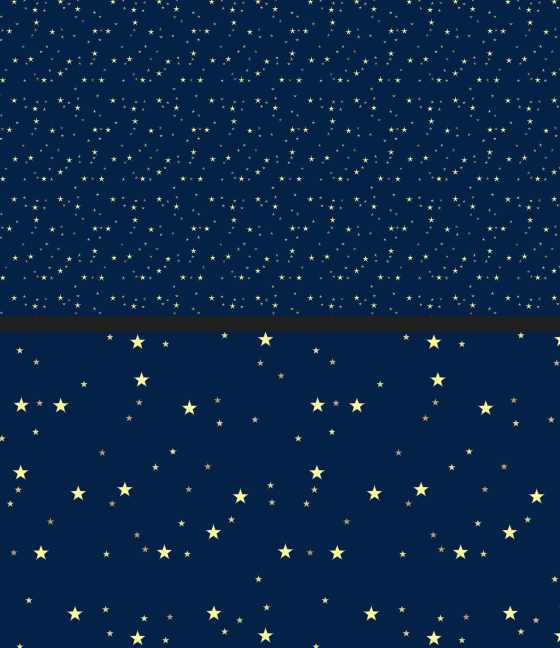
Top: the whole. Bottom: its middle third, enlarged.
Give the GLSL for this pattern, as a WebGL 2 fragment shader.

```glsl
#version 300 es
precision highp float;
// A repeating night-sky print: small upright yellow stars and tiny specks on navy.

uniform vec2 u_resolution;
out vec4 fragColor;

const float PI = 3.14159265;
const vec3 NAVY = vec3(0.016, 0.128, 0.278);
const vec3 STAR_YELLOW = vec3(1.0, 0.98, 0.60);
const vec3 SPECK_CREAM = vec3(1.0, 0.94, 0.62);
const vec3 SPECK_PEACH = vec3(0.98, 0.78, 0.52);

// Lengths are fractions of the canvas height.
const float TILE_SIZE = 0.3125;
const float STAR_RADIUS = 0.0081;
const float SPECK_RADIUS = 0.0034;
const float CLEARANCE = 0.016;

// Sine-free hash: three values in 0..1.
vec3 hash3(vec2 p) {
    vec3 q = fract(p.xyx * vec3(0.1031, 0.1030, 0.0973));
    q += dot(q, q.yxz + 33.33);
    return fract((q.xxy + q.yzz) * q.zyx);
}

// Offset from the nearest scattered point (xy) and its random value (z).
// Each tile holds perTile * perTile jittered points.
vec3 nearestPoint(vec2 p, float perTile, float jitter, float seed) {
    float cellSize = TILE_SIZE / perTile;
    vec2 grid = p / cellSize;
    vec2 base = floor(grid);
    vec3 nearest = vec3(9.0, 9.0, 0.0);
    for (int y = -1; y <= 1; y++) {
        for (int x = -1; x <= 1; x++) {
            vec2 cell = base + vec2(x, y);
            vec3 rnd = hash3(mod(cell, perTile) + seed);
            vec2 offset = grid - cell - 0.5 - (rnd.xy - 0.5) * jitter;
            if (dot(offset, offset) < dot(nearest.xy, nearest.xy)) {
                nearest = vec3(offset, rnd.z);
            }
        }
    }
    return vec3(nearest.xy * cellSize, nearest.z);
}

// Signed distance to a five-pointed star with one tip up.
float starDistance(vec2 p, float radius, float innerRatio) {
    float sector = 2.0 * PI / 5.0;
    float angle = abs(mod(atan(p.x, p.y) + 0.5 * sector, sector) - 0.5 * sector);
    vec2 folded = length(p) * vec2(sin(angle), cos(angle));
    vec2 tip = vec2(0.0, radius);
    vec2 notch = radius * innerRatio * vec2(sin(0.5 * sector), cos(0.5 * sector));
    vec2 edge = notch - tip;
    return dot(folded - tip, normalize(vec2(-edge.y, edge.x)));
}

// Smooth fill of a shape from its signed distance.
float coverage(float dist, float softness) {
    return 1.0 - smoothstep(-softness, softness, dist);
}

vec3 nearestStar(vec2 p) {
    return nearestPoint(p, 4.0, 0.78, 17.0);
}

void main() {
    vec2 uv = gl_FragCoord.xy / u_resolution.y;
    float softness = 0.8 / u_resolution.y;

    // Large stars
    vec3 star = nearestStar(uv);
    float starMask = coverage(starDistance(star.xy, STAR_RADIUS, 0.43), softness);

    // Specks, left out where they would crowd a star
    vec3 speck = nearestPoint(uv, 7.0, 0.85, 53.0);
    float gap = length(nearestStar(uv - speck.xy).xy);
    float speckMask = coverage(starDistance(speck.xy, SPECK_RADIUS, 0.5), softness);
    speckMask *= step(CLEARANCE, gap) * mix(0.7, 0.95, speck.z);
    vec3 speckColor = mix(SPECK_PEACH, SPECK_CREAM, smoothstep(0.2, 0.6, speck.z));

    vec3 color = mix(NAVY, speckColor, speckMask);
    color = mix(color, STAR_YELLOW, starMask);
    fragColor = vec4(color, 1.0);
}
```
